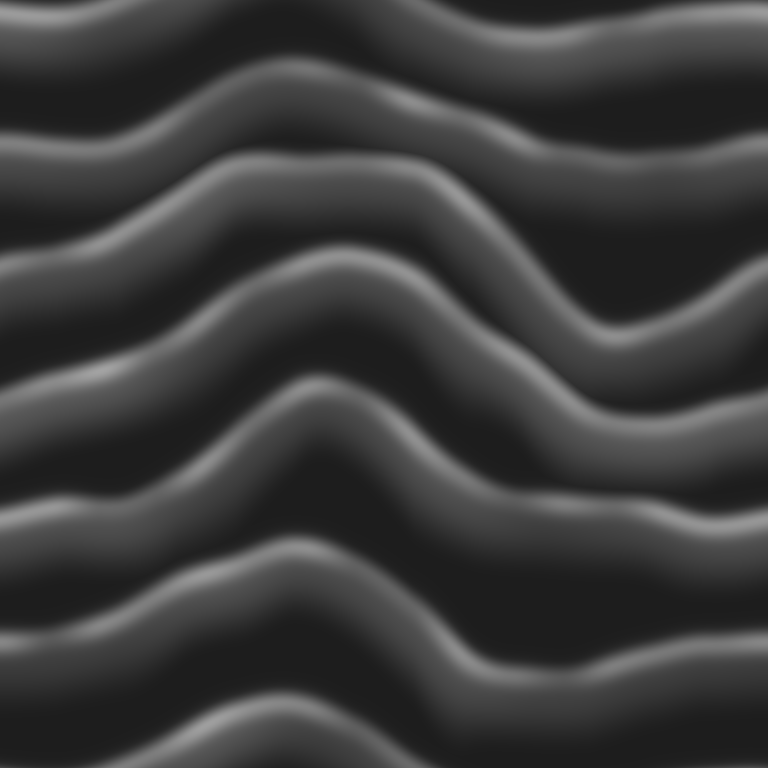
This pattern is drawn by a WebGL 2 fragment shader. Its source:

```glsl
#version 300 es
precision highp float;

uniform vec2 u_resolution;
out vec4 fragColor;

const float TAU = 6.2831853;
const int RIDGES = 6;
const float TOP_RIDGE = 0.9896;

// Tones
const float DARK = 0.115;
const float SHELF_TONE = 0.165;
const float CREST_TONE = 0.205;

// Ridge cross-section
const float CREST_WIDTH = 0.017;
const float UPPER_EDGE = 0.024;
const float SHELF_START = 0.026;
const float SHELF_END = 0.102;

// Wave harmonics across, each drifting from ridge to ridge
const vec4 EVEN_MEAN = vec4(0.036, -0.056, 0.013, 0.003);
const vec4 EVEN_COS = vec4(-0.021, 0.033, -0.010, -0.001);
const vec4 EVEN_SIN = vec4(-0.009, -0.007, 0.001, 0.009);
const vec3 ODD_MEAN = vec3(0.049, -0.015, 0.0);
const vec3 ODD_COS = vec3(-0.004, -0.013, -0.002);
const vec3 ODD_SIN = vec3(0.004, 0.015, -0.009);
const vec3 ODD_SIN2 = vec3(-0.018, -0.006, 0.008);

// Irregularity
const float WOBBLE = 0.008;
const int WOBBLE_CELLS = 13;
const int CREST_CELLS = 15;
const int SHELF_CELLS = 7;
const float CREST_WEAR = 0.55;
const float SHELF_WEAR = 0.30;
const float SLOPE_STEP = 0.004;

float hash(int cell, int seed) {
    uint h = uint(cell) * 1597334677u ^ uint(seed + 1) * 3812015801u;
    h = (h ^ (h >> 16)) * 2246822519u;
    h = (h ^ (h >> 13)) * 3266489917u;
    return float((h ^ (h >> 16)) >> 8) / 16777216.0;
}

// Value noise that wraps across the canvas, from -1 to 1
float wrapNoise(float x, int cells, int seed) {
    float p = fract(x) * float(cells);
    int cell = int(p);
    float f = fract(p);
    f = f * f * (3.0 - 2.0 * f);
    float left = hash(cell % cells, seed);
    float right = hash((cell + 1) % cells, seed);
    return mix(left, right, f) * 2.0 - 1.0;
}

float ridgeHeight(float x, int ridge) {
    float row = float(ridge) / float(RIDGES);
    float turn = TAU * row;
    vec4 even = EVEN_MEAN + EVEN_COS * cos(turn) + EVEN_SIN * sin(turn);
    vec3 odd = ODD_MEAN + ODD_COS * cos(turn) + ODD_SIN * sin(turn)
             + ODD_SIN2 * sin(2.0 * turn);
    vec3 phase = TAU * x * vec3(1.0, 2.0, 3.0);
    float wave = even.x + dot(even.yzw, cos(phase)) + dot(odd, sin(phase));
    return TOP_RIDGE - row + wave + WOBBLE * wrapNoise(x, WOBBLE_CELLS, ridge);
}

// Bright crest over a softer shelf; depth grows downwards
float ridgeTone(float depth, float x, int ridge) {
    float crestWear = 1.0 + CREST_WEAR * wrapNoise(x, CREST_CELLS, ridge + 20);
    float shelfWear = 1.0 + SHELF_WEAR * wrapNoise(x, SHELF_CELLS, ridge + 40);
    float shelf = smoothstep(-UPPER_EDGE, 0.0, depth)
                * (1.0 - smoothstep(SHELF_START, SHELF_END, depth));
    float across = depth / CREST_WIDTH;
    float crest = exp(-across * across);
    return SHELF_TONE * shelfWear * shelf + CREST_TONE * crestWear * crest;
}

void main() {
    vec2 uv = gl_FragCoord.xy / u_resolution;
    float light = 0.0;
    for (int ridge = 0; ridge < RIDGES; ridge++) {
        float height = ridgeHeight(uv.x, ridge);
        float ahead = ridgeHeight(uv.x + SLOPE_STEP, ridge);
        float behind = ridgeHeight(uv.x - SLOPE_STEP, ridge);
        float slope = (ahead - behind) / (2.0 * SLOPE_STEP);
        // Wrapped drop below the ridge, measured across its slope
        float drop = fract(height - uv.y + 0.5) - 0.5;
        float depth = drop * inversesqrt(1.0 + slope * slope);
        light = max(light, ridgeTone(depth, uv.x, ridge));
    }
    fragColor = vec4(vec3(DARK + light), 1.0);
}
```
